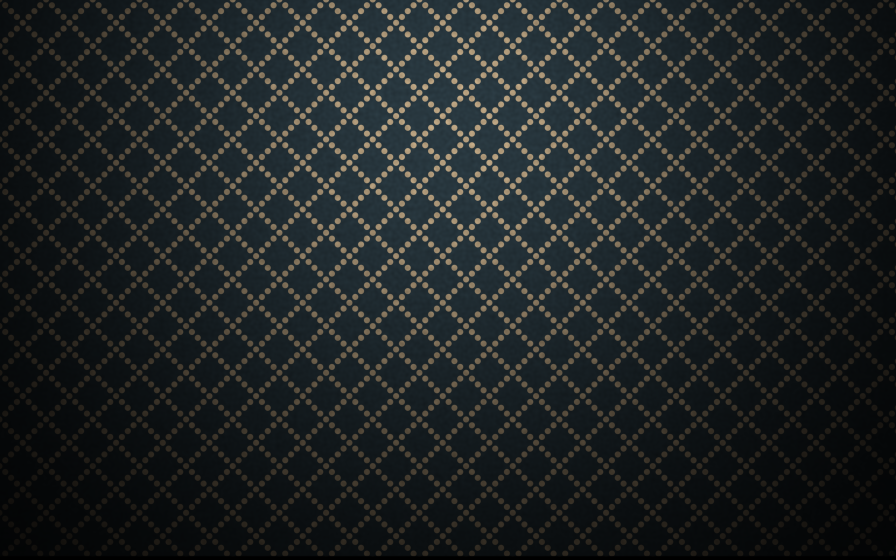
Write a Shadertoy shader that draws this pattern.

```glsl
// Diagonal lattice of tan dots on dark teal grained paper, lit by a soft spotlight near the top.

#define ROWS 12.0                        // diamonds over the canvas height
#define DOTS_PER_SIDE 4.0                // dot steps from crossing to crossing
#define DOT_RADIUS 0.0054                // in canvas heights
#define LATTICE_SHIFT vec2(0.0323, 0.001)
#define LIGHT_CENTER vec2(0.0, 0.30)     // relative to the canvas center
#define LIGHT_SPREAD 0.42
#define AMBIENT 0.03
#define GRAIN_SCALE 130.0
#define GRAIN_AMOUNT 0.16
#define PAPER_COLOR vec3(0.160, 0.220, 0.250)
#define DOT_COLOR vec3(0.720, 0.630, 0.500)
#define BOTTOM_EDGE 0.007                // height of the dark strip

vec2 hashGradient(vec2 cell) {
    vec2 h = vec2(dot(cell, vec2(127.1, 311.7)), dot(cell, vec2(269.5, 183.3)));
    return 2.0 * fract(sin(h) * 43758.5) - 1.0;
}

float gradientNoise(vec2 p) {
    vec2 i = floor(p);
    vec2 f = fract(p);
    vec2 w = f * f * f * (f * (f * 6.0 - 15.0) + 10.0);
    vec2 e = vec2(0.0, 1.0);
    float a = dot(hashGradient(i), f);
    float b = dot(hashGradient(i + e.yx), f - e.yx);
    float c = dot(hashGradient(i + e.xy), f - e.xy);
    float d = dot(hashGradient(i + e.yy), f - e.yy);
    return mix(mix(a, b, w.x), mix(c, d, w.x), w.y);
}

// Signed distance to the dots strung along both diagonal line families.
float dottedLattice(vec2 p) {
    vec2 diagonal = ROWS * vec2(p.x + p.y, p.x - p.y);
    vec2 toLine = diagonal - round(diagonal);
    vec2 toDot = diagonal - round(diagonal * DOTS_PER_SIDE) / DOTS_PER_SIDE;
    float d = min(length(vec2(toLine.x, toDot.y)), length(vec2(toDot.x, toLine.y)));
    return d / (ROWS * sqrt(2.0)) - DOT_RADIUS;
}

void mainImage(out vec4 fragColor, in vec2 fragCoord) {
    vec2 p = (fragCoord - 0.5 * iResolution.xy) / iResolution.y;
    float pixel = 1.0 / iResolution.y;

    // Paper and dots
    float dots = 1.0 - smoothstep(-0.7 * pixel, 0.7 * pixel, dottedLattice(p - LATTICE_SHIFT));
    vec3 color = mix(PAPER_COLOR, DOT_COLOR, dots);

    // Fine grain over both
    float grain = gradientNoise(p * GRAIN_SCALE) + 0.5 * gradientNoise(p * GRAIN_SCALE * 0.43 + 17.0);
    color *= 1.0 + GRAIN_AMOUNT * grain;

    // Spotlight falloff
    vec2 fromLight = p - LIGHT_CENTER;
    float light = exp(-dot(fromLight, fromLight) / LIGHT_SPREAD);
    color *= mix(AMBIENT, 1.0, light);

    // Dark strip along the bottom
    color *= smoothstep(-pixel, pixel, p.y + 0.5 - BOTTOM_EDGE);

    fragColor = vec4(color, 1.0);
}
```
